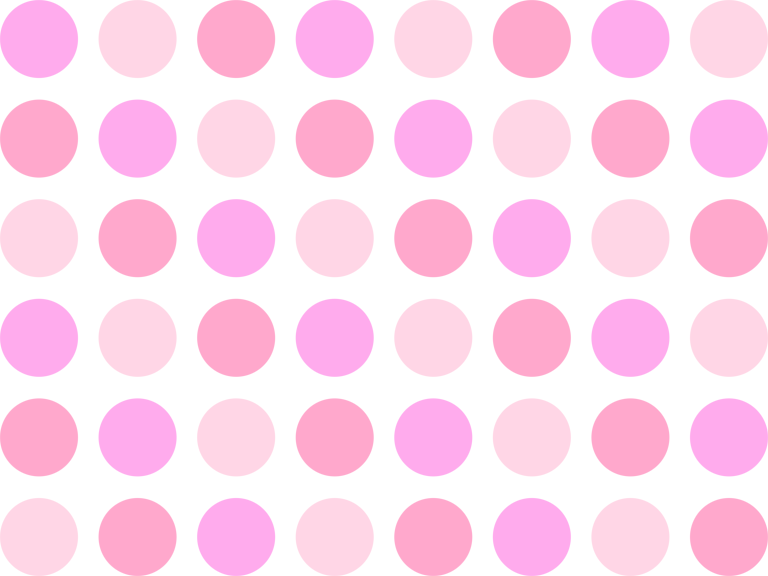
Write a WebGL 1 fragment shader that draws this pattern.

```glsl
precision mediump float;

uniform vec2 u_resolution;

#define GRID vec2(8.0, 6.0)
#define DOT_RADIUS 0.0677
#define BACKGROUND vec3(1.0)
#define VIOLET vec3(1.0, 0.67, 0.93)
#define PALE_PINK vec3(1.0, 0.84, 0.90)
#define ROSE vec3(1.0, 0.66, 0.80)

// The three colours cycle along each row and shift by one per row.
vec3 dotColor(vec2 cell) {
    float phase = mod(cell.x + cell.y + 1.0, 3.0);
    vec3 color = mix(VIOLET, PALE_PINK, step(0.5, phase));
    return mix(color, ROSE, step(1.5, phase));
}

void main() {
    // Canvas height is one unit.
    vec2 p = gl_FragCoord.xy / u_resolution.y;
    vec2 canvas = vec2(u_resolution.x / u_resolution.y, 1.0);
    float pixel = 1.0 / u_resolution.y;

    // The outermost dots touch the canvas edges.
    vec2 pitch = (canvas - 2.0 * DOT_RADIUS) / (GRID - 1.0);
    vec2 cell = floor((p - DOT_RADIUS) / pitch + 0.5);
    cell = clamp(cell, vec2(0.0), GRID - 1.0);
    vec2 center = DOT_RADIUS + cell * pitch;

    // Antialiased disc over the background.
    float edge = length(p - center) - DOT_RADIUS;
    float coverage = 1.0 - smoothstep(-0.75 * pixel, 0.75 * pixel, edge);
    gl_FragColor = vec4(mix(BACKGROUND, dotColor(cell), coverage), 1.0);
}
```
